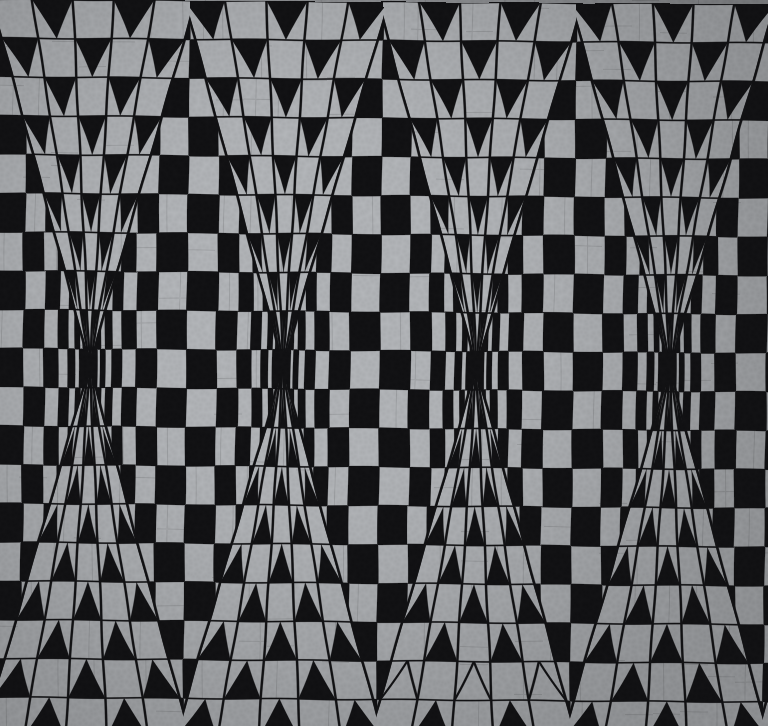
Give the GLSL for this pattern, as a Shadertoy shader.

```glsl
// Op-art ink drawing: four hourglass fans of ruled lines and triangles laid over
// a checkerboard whose columns shrink geometrically toward each fan's waist.
// Distances to the cell edges give smooth ink; sines and cellular noise add wear.

#define PERIOD 0.2663      // width of one hourglass column
#define ROW 0.0534         // height of one row
#define LEFT -0.0096       // left edge of the first column
#define WAIST 0.503        // height of the crossing point, from the top
#define FAN_SLOPE 0.28     // half-width of the fan per unit height
#define FAN_CELLS 5.0      // wedges across one fan
#define SHRINK 0.69        // width ratio of neighbouring checker cells
#define FAN_LINE 0.0017    // half-width of the ruled fan lines
#define ROW_LINE 0.0011    // half-width of the row lines
#define INK vec3(0.068, 0.068, 0.076)
#define PAPER vec3(0.672, 0.682, 0.695)

float hash(vec2 p) {
    vec3 q = fract(p.xyx * vec3(0.1031, 0.103, 0.0973));
    q += dot(q, q.yzx + 33.33);
    return fract((q.x + q.y) * q.z);
}

// Distance to the nearest scattered point
float cellular(vec2 p) {
    vec2 cell = floor(p);
    float nearest = 1.0;
    for (int j = -1; j <= 1; j++)
    for (int i = -1; i <= 1; i++) {
        vec2 c = cell + vec2(i, j);
        vec2 site = c + vec2(hash(c), hash(c + 57.0));
        nearest = min(nearest, length(p - site));
    }
    return nearest;
}

float odd(float n) { return mod(n, 2.0); }

// 0 on the inked side of a distance, 1 on the bare side
float bare(float d, float aa) { return smoothstep(-aa, aa, d); }

// Checkerboard paper mask; x is measured from the column centre
float checker(float x, float row, float edgeY, float aa) {
    float halfWidth = 0.5 * PERIOD;
    float r = clamp(abs(x) / halfWidth, 0.001, 0.9999);
    float k = floor(log(r) / log(SHRINK));
    float outer = pow(SHRINK, k);
    float edgeX = halfWidth * min(outer - r, r - outer * SHRINK);
    float white = 1.0 - odd(row + k + step(0.0, x));
    white *= step(k, 6.5);
    return white * bare(min(edgeX, edgeY) - 0.0007, aa);
}

// Fan paper mask: wedges holding alternate triangles that point at the waist
float fan(float x, float h, float row, float col, float t, float edgeY, float aa) {
    float wedge = (x / h + 1.0) * 0.5 * FAN_CELLS;
    float g = abs(fract(wedge) - 0.5);
    float width = 2.0 * h / FAN_CELLS;
    float paper = bare((0.5 - g) * width - FAN_LINE, aa);
    paper *= bare(edgeY - ROW_LINE, aa);
    if (odd(floor(wedge) + row + col) > 0.5) {
        float side = (g - 0.5 * t) * width * 0.95;
        bool hollow = row == 17.0 && col == 2.0;   // one row left unfilled
        paper *= bare(hollow ? abs(side) - FAN_LINE : side, aa);
    }
    return paper;
}

void mainImage(out vec4 fragColor, in vec2 fragCoord) {
    vec2 p = vec2(fragCoord.x, iResolution.y - fragCoord.y) / iResolution.y;
    float aa = 0.75 / iResolution.y;

    // Hand-ruled tilt and wobble
    vec2 q = p;
    q.x += 0.010 * (p.y - WAIST) + 0.0006 * sin(p.y * 41.0 + 3.0 * sin(p.x * 9.0));
    q.y += 0.001 - 0.0065 * p.x + 0.0006 * sin(p.x * 37.0 + 2.0 * sin(p.y * 13.0));

    // Row and column coordinates
    float row = floor(q.y / ROW);
    float rowY = fract(q.y / ROW);
    float edgeY = min(rowY, 1.0 - rowY) * ROW;
    float u = (q.x - LEFT) / PERIOD;
    float col = floor(u);
    float x = (fract(u) - 0.5) * PERIOD;

    // Fan over checkerboard, with an inked outline
    float jitter = (hash(vec2(row, col) + 8.0) - 0.5) * 0.004;
    float h = max(FAN_SLOPE * abs(q.y - WAIST), 0.0005);
    float t = q.y < WAIST ? 1.0 - rowY : rowY;
    float board = checker(x + jitter * smoothstep(0.5, 0.3, abs(x) / PERIOD), row, edgeY, aa);
    float wedges = fan(x, h, row, col, t, edgeY, aa);
    float paper = mix(wedges, board, bare(abs(x) - h, aa));
    paper *= bare(abs(abs(x) - h) * 0.96 - FAN_LINE, aa);
    paper = q.y < 0.0 ? 0.8 : paper;

    // Uneven light and paper grain
    float shade = 1.02 - 0.2 * smoothstep(0.18, 0.8, length(p - vec2(0.42, 0.42)));
    float grain = cellular(p * 150.0) - 0.5;
    vec3 sheet = PAPER * (shade + 0.05 * grain);

    // Faint pencil guides in some cells
    vec2 id = vec2(floor(u * 7.0), row);
    float guideX = abs(fract(u * 7.0) - 0.2 - 0.6 * hash(id)) * PERIOD / 7.0;
    float guideY = abs(rowY - hash(id + 21.0)) * ROW;
    float guide = min(guideX + step(hash(id + 5.0), 0.7), guideY + step(hash(id + 9.0), 0.8));
    sheet *= 0.86 + 0.14 * bare(guide - 0.0005, aa);

    vec3 ink = INK + 0.012 * grain;
    fragColor = vec4(mix(ink, sheet, paper), 1.0);
}
```
